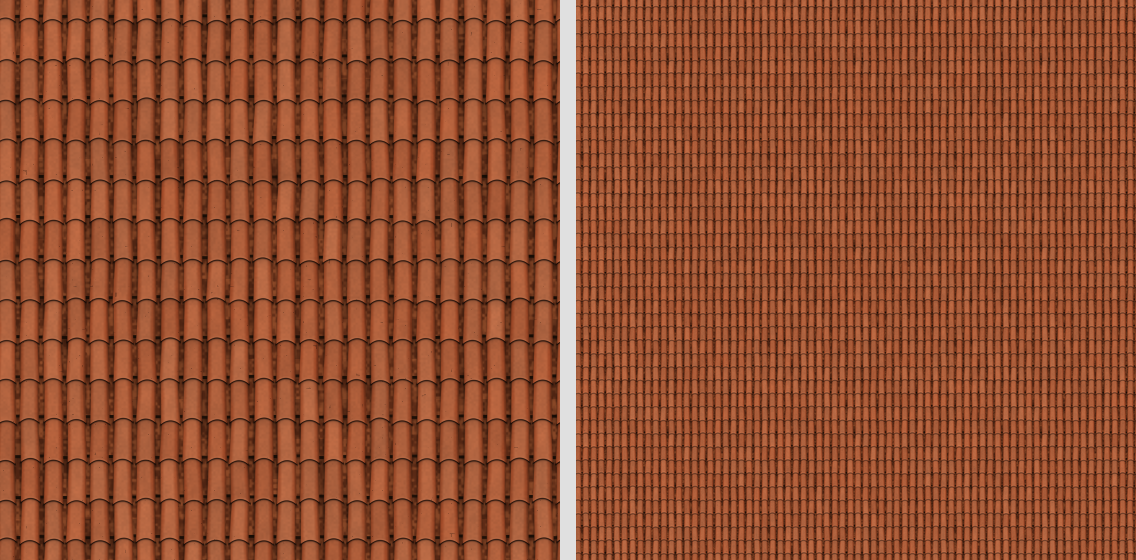
Left, the tile; right, the same tile 3 across and 3 down.
Reproduce this texture procedurally as a Shadertoy shader.

```glsl
// Clay barrel roof tiles: overlapping rounded columns with rough shaded gutters, tiling seamlessly.

const vec2  REPEATS      = vec2(24.0, 14.0);   // columns, rows
const vec2  PHASE        = vec2(0.225, -0.525); // places column centres and tile lips
const float WIDE_HALF    = 0.415;  // half width at the lower end, in columns
const float NARROW_HALF  = 0.365;  // half width at the upper end
const float ARCH         = 0.10;   // drop of the lip at its sides, in rows
const float SIDE_JITTER  = 0.085;
const float LIP_JITTER   = 0.075;
const float HOLE_HEIGHT  = 0.055;  // gutter holes sit just above the lips
const float TONE_JITTER  = 0.09;

const vec3 CLAY      = vec3(0.70, 0.405, 0.265);
const vec3 CLAY_SIDE = vec3(0.61, 0.30, 0.17);
const vec3 CLAY_EDGE = vec3(0.45, 0.21, 0.11);
const vec3 RIM       = vec3(0.73, 0.43, 0.29);
const vec3 PAN_LIGHT = vec3(0.50, 0.26, 0.14);
const vec3 PAN_DARK  = vec3(0.33, 0.15, 0.075);
const vec3 HOLE      = vec3(0.08, 0.045, 0.02);

float hash(vec2 p) {
    return fract(sin(dot(p, vec2(12.9898, 78.233))) * 43758.5453);
}

// Signed random value per cell, wrapping with the grid
float cellRandom(vec2 id, float seed) {
    return hash(mod(id, REPEATS) + seed) - 0.5;
}

// Value noise that wraps after a whole period
float noise(vec2 uv, vec2 period) {
    vec2 p = uv * period, i = floor(p), f = fract(p);
    f = f * f * (3.0 - 2.0 * f);
    vec2 a = mod(i, period), b = mod(i + 1.0, period);
    return mix(mix(hash(a), hash(vec2(b.x, a.y)), f.x),
               mix(hash(vec2(a.x, b.y)), hash(b), f.x), f.y);
}

// Rough channel between columns, with a dark hole at each overlap
vec3 gutter(vec2 uv, vec2 p) {
    vec2 id = round(p);
    float across = p.x - id.x;
    float along = p.y - id.y - HOLE_HEIGHT - 0.05 * cellRandom(id, 31.7);
    float grit = 0.6 * noise(uv, vec2(190.0)) + 0.4 * noise(uv, vec2(83.0, 61.0));
    vec3 color = mix(PAN_DARK, PAN_LIGHT, smoothstep(0.2, 0.8, grit));
    color *= 1.0 + 0.25 * cellRandom(id, 8.3);
    color *= 1.0 - 0.35 * smoothstep(0.03, 0.17, abs(across + 0.02));
    float below = exp(min(along, 0.0) / 0.09) * smoothstep(0.04, 0.0, along);
    color *= 1.0 - 0.5 * below;
    float hole = smoothstep(0.05, 0.022, abs(along)) * smoothstep(0.22, 0.13, abs(across));
    return mix(color, HOLE, hole * (0.85 + 0.3 * cellRandom(id, 4.1)));
}

// Surface of one tile; q runs -1..1 across, rise is the height above its lip
vec3 tileSurface(vec2 uv, vec2 id, float q, float rise) {
    float blotch = noise(uv, vec2(58.0, 41.0)) - 0.5;
    float grain = noise(uv, vec2(256.0)) - 0.5;
    float bend = abs(q + 0.06 + 0.12 * cellRandom(id, 17.9));
    vec3 color = mix(CLAY, CLAY_SIDE, smoothstep(0.42, 0.86, bend + 0.12 * blotch));
    color = mix(color, CLAY_EDGE, smoothstep(0.78, 1.04, bend));
    // Kiln variation: some tiles redder, some paler
    color = mix(color, color * vec3(0.98, 0.91, 0.86), 0.5 + cellRandom(id, 23.3));
    color *= 1.0 + TONE_JITTER * cellRandom(id, 5.7) + 0.07 * blotch + 0.06 * grain;
    // Worn pale rim along the lip
    float rim = smoothstep(0.0, 0.02, rise) * smoothstep(0.06, 0.025, rise);
    color = mix(color, RIM, 0.45 * rim * smoothstep(1.0, 0.6, abs(q)));
    // Sparse dark pits
    float pit = smoothstep(0.95, 0.99, noise(uv + 0.37, vec2(170.0)));
    return color * (1.0 - 0.22 * pit);
}

void mainImage(out vec4 fragColor, in vec2 fragCoord) {
    vec2 uv = fragCoord / iResolution.xy;
    vec2 p = uv * REPEATS + PHASE;
    vec2 soft = 0.8 * REPEATS / iResolution.xy;
    float column = floor(p.x), nearestLip = round(p.y);

    vec3 color = gutter(uv, p);

    // Lower tile first, then the one overlapping it
    for (int layer = -1; layer <= 0; layer++) {
        vec2 id = vec2(column, nearestLip + float(layer));
        float t = p.y - id.y - LIP_JITTER * cellRandom(id, 2.9);
        float lowShift = cellRandom(id, 11.3);
        float highShift = cellRandom(id + vec2(0.0, 1.0), 11.3);
        float center = 0.5 + SIDE_JITTER * mix(lowShift, highShift, clamp(t, 0.0, 1.1));
        float halfWidth = mix(WIDE_HALF, NARROW_HALF, clamp(t, 0.0, 1.0));
        float d = p.x - column - center;
        float q = d / halfWidth;
        float rise = t + ARCH * min(q * q, 1.3);

        // Shadow thrown below the lip: a thin dark line and a soft falloff
        float drop = min(rise, 0.0);
        float shade = 0.68 * exp(-pow(drop / 0.034, 2.0)) + 0.2 * exp(drop / 0.08);
        shade *= smoothstep(0.05, 0.0, rise) * smoothstep(1.2, 0.95, abs(q));
        color *= 1.0 - shade;

        float cover = smoothstep(soft.x, -soft.x, abs(d) - halfWidth)
                    * smoothstep(-soft.y, soft.y, rise)
                    * smoothstep(1.12, 1.06, t);
        color = mix(color, tileSurface(uv, id, q, rise), cover);
    }
    fragColor = vec4(clamp(color, 0.0, 1.0), 1.0);
}
```
